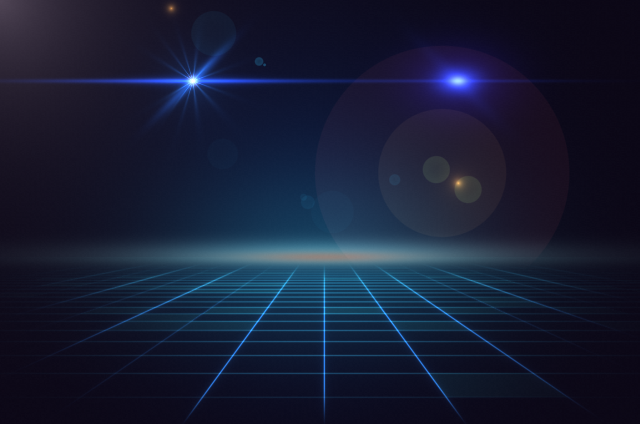
This background is drawn by a Shadertoy shader. Its source:

```glsl
// Night horizon glow over a perspective light grid, with two flares and lens ghosts.

// Lengths are fractions of the canvas height; origin at the lower left.
const vec3 BASE = vec3(0.045, 0.028, 0.085);
const vec3 NAVY = vec3(0.0, 0.052, 0.125);
const vec3 TEAL = vec3(0.035, 0.16, 0.15);
const vec3 CORNER_GREY = vec3(0.27, 0.245, 0.25);
const vec3 HORIZON_MIST = vec3(0.22, 0.32, 0.30);
const vec3 HORIZON_CORE = vec3(0.60, 0.50, 0.46);
const vec3 LINE_BLUE = vec3(0.14, 0.45, 0.80);
const vec3 LINE_TEAL = vec3(0.10, 0.36, 0.44);
const vec3 FLARE_BLUE = vec3(0.10, 0.25, 0.85);
const vec3 SPARK_GOLD = vec3(0.75, 0.50, 0.18);
const vec2 HORIZON = vec2(0.765, 0.394);
const vec2 VANISH = vec2(0.765, 0.457);
const vec2 STAR = vec2(0.455, 0.809);
const vec2 ORB = vec2(1.080, 0.809);
const vec2 RING = vec2(1.043, 0.592);
const float COLUMN_STEP = 0.73;
const float ROW_STEP = 0.423;
const float LINE_WIDTH = 0.0019;

float hash(vec2 c) {
    return fract(sin(dot(c, vec2(127.1, 311.7))) * 43758.545);
}

// Elliptical Gaussian glow.
float glow(vec2 p, vec2 radius) {
    vec2 q = p / radius;
    return exp(-dot(q, q));
}

// Soft-edged disc with a slightly brighter rim.
float ghost(vec2 p, vec2 center, float radius) {
    float d = length(p - center) - radius;
    float edge = max(0.002, 0.8 / iResolution.y);
    return smoothstep(edge, -edge, d) * (0.75 + 0.25 * smoothstep(-radius, 0.0, d));
}

vec3 sky(vec2 p) {
    vec2 h = p - HORIZON;
    vec3 col = BASE + NAVY * glow(p - vec2(0.735, 0.51), vec2(0.40, 0.43));
    vec2 hazeSize = h.y > 0.0 ? vec2(0.36, 0.21) : vec2(0.42, 0.19);
    col += TEAL * glow(h, hazeSize);
    col += CORNER_GREY * exp(-length(p - vec2(0.0, 1.0)) / 0.22);
    return col;
}

vec3 horizonLight(vec2 p) {
    vec2 h = p - HORIZON;
    float rise = h.y > 0.0 ? 0.034 : 0.022;
    vec3 col = HORIZON_MIST * glow(h, vec2(0.40, rise)) * 0.75;
    col += HORIZON_MIST * glow(h, vec2(0.68, rise)) * 0.40;
    return col;
}

vec3 gridFloor(vec2 p) {
    float depth = VANISH.y - p.y;
    if (depth < 0.07) return vec3(0.0);
    float dx = p.x - VANISH.x;
    float width = max(LINE_WIDTH, 0.6 / iResolution.y);
    float fade = smoothstep(0.075, 0.13, depth);

    // Rows crowd together toward the horizon.
    float row = 1.0 / (depth * ROW_STEP);
    float rowDist = abs(fract(row + 0.5) - 0.5) * depth / row;
    float rowLine = exp(-pow(rowDist / width, 2.0)) * exp(-pow(dx / 0.45, 2.0));
    vec3 col = LINE_TEAL * rowLine * 0.60 * smoothstep(0.46, 0.30, depth);

    // Columns radiate from the vanishing point; some carry a bright beam.
    float column = dx / (depth * COLUMN_STEP);
    float id = floor(column + 0.5);
    float slope = id * COLUMN_STEP;
    float colDist = abs(column - id) * COLUMN_STEP * depth / sqrt(1.0 + slope * slope);
    float parity = mod(abs(id), 2.0);
    float bright = id < 0.0 ? parity : max(1.0 - parity, 1.0 - step(0.5, abs(id - 1.0)));
    float reach = exp(-pow(dx / 0.50, 4.0)) * smoothstep(0.47, 0.36, depth);
    float beam = exp(-pow(colDist / width, 2.0)) + 0.16 * exp(-colDist / 0.007);
    vec3 tint = mix(LINE_TEAL, LINE_BLUE, smoothstep(0.10, 0.22, depth));
    col += tint * beam * reach * mix(0.22, 0.85, bright);

    // Scattered lit tiles.
    float lit = step(0.88, hash(vec2(floor(column), floor(row))));
    col += TEAL * lit * 0.50 * exp(-pow(dx / 0.50, 2.0));
    return col * fade;
}

vec3 starFlare(vec2 p) {
    vec2 q = p - STAR;
    float r = length(q);
    float a = atan(q.y, q.x);
    float rays = pow(0.5 + 0.5 * cos(a * 14.0 + 1.5 * sin(a * 3.0)), 5.0);
    vec2 diag = vec2(q.x + q.y, q.y - q.x) * 0.7071;
    vec3 col = FLARE_BLUE * glow(q, vec2(0.30, 0.005)) * 0.75;
    col += FLARE_BLUE * glow(q, vec2(0.14, 0.012)) * 0.35;
    col += vec3(0.10, 0.32, 0.62) * (rays * exp(-r / 0.032) + 0.5 * exp(-r / 0.035));
    col += vec3(0.08, 0.28, 0.65) * glow(diag, vec2(0.095, 0.010)) * 0.75;
    return col + vec3(0.75, 0.55, 0.45) * glow(q, vec2(0.011));
}

vec3 orbFlare(vec2 p) {
    vec2 q = p - ORB;
    vec2 diag = vec2(q.x - q.y, q.x + q.y) * 0.7071;
    vec3 col = vec3(0.07, 0.05, 0.32) * glow(q, vec2(0.12, 0.085)) * 0.7;
    col += vec3(0.10, 0.22, 0.80) * glow(q, vec2(0.048, 0.028));
    col += vec3(0.40, 0.50, 0.30) * glow(q, vec2(0.019, 0.011));
    col += FLARE_BLUE * glow(q, vec2(0.24, 0.004)) * 0.22;
    return col + FLARE_BLUE * glow(diag, vec2(0.12, 0.016)) * 0.10;
}

vec3 lensGhosts(vec2 p) {
    float above = smoothstep(0.35, 0.43, p.y);
    vec3 col = vec3(0.050, 0.018, 0.018) * ghost(p, RING, 0.300) * above;
    col += vec3(0.050, 0.036, 0.018) * ghost(p, RING, 0.151);
    vec3 green = vec3(0.06, 0.085, 0.035);
    vec3 aqua = vec3(0.02, 0.10, 0.12);
    col += green * (ghost(p, vec2(1.029, 0.600), 0.032) + ghost(p, vec2(1.104, 0.553), 0.032));
    col += aqua * 0.40 * ghost(p, vec2(0.504, 0.921), 0.053);
    col += aqua * 1.6 * ghost(p, vec2(0.611, 0.855), 0.010);
    col += aqua * 2.5 * ghost(p, vec2(0.624, 0.847), 0.003);
    col += aqua * 0.60 * ghost(p, vec2(0.931, 0.576), 0.013);
    col += aqua * 0.40 * (ghost(p, vec2(0.726, 0.523), 0.016) + ghost(p, vec2(0.716, 0.535), 0.008));
    col += aqua * 0.16 * (ghost(p, vec2(0.784, 0.500), 0.050) + ghost(p, vec2(0.525, 0.637), 0.036));
    // Small gold sparks.
    float sparkA = length(p - vec2(0.404, 0.980));
    float sparkB = length(p - vec2(1.081, 0.568));
    col += SPARK_GOLD * (exp(-sparkA / 0.006) + exp(-sparkB / 0.007) + 0.15 * exp(-sparkB / 0.03));
    return col;
}

void mainImage(out vec4 fragColor, in vec2 fragCoord) {
    vec2 p = fragCoord / iResolution.y;
    vec3 col = sky(p) + horizonLight(p) + gridFloor(p);
    col = mix(col, HORIZON_CORE, 0.85 * glow(p - HORIZON, vec2(0.19, 0.013)));
    col += starFlare(p) + orbFlare(p) + lensGhosts(p);
    col += (hash(floor(p * 340.0)) - 0.5) * 0.008;
    fragColor = vec4(clamp(col, 0.0, 1.0), 1.0);
}
```
